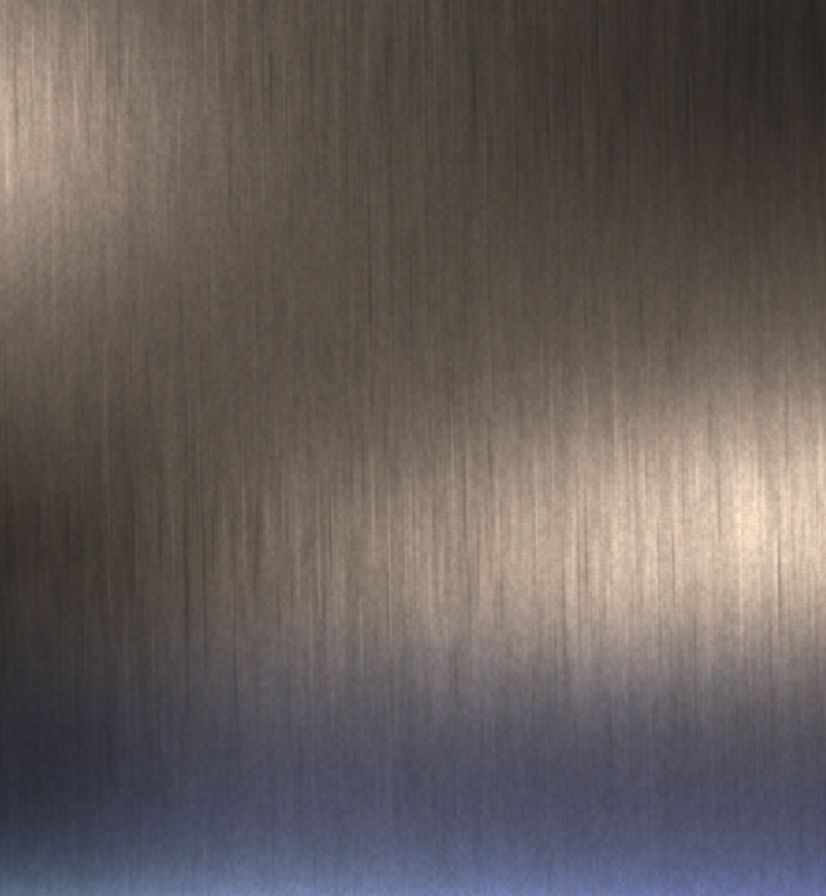
Reproduce this texture procedurally as a WebGL 2 fragment shader.

```glsl
#version 300 es
precision highp float;
// Brushed metal with vertical grain, two warm reflections and a cool lower edge.

#define WARM_TINT vec3(1.0, 0.895, 0.80)
#define COOL_TINT vec3(0.97, 0.98, 1.22)
#define EDGE_LIGHT vec3(0.17, 0.225, 0.31)
#define BASE_LEVEL 0.345
#define LEFT_GLOW 0.42
#define RIGHT_GLOW 0.54
#define BRUSH_CONTRAST 0.19
#define SCRATCH_CONTRAST 0.12
#define GRAIN_CONTRAST 0.05
#define BRUSH_LEAN 0.015
#define SCRATCH_LAYERS 3

uniform vec2 u_resolution;
out vec4 fragColor;

float hash(vec2 p) {
  return fract(sin(dot(p, vec2(127.1, 311.7))) * 43758.5453);
}

float valueNoise(vec2 p) {
  vec2 cell = floor(p);
  vec2 f = fract(p);
  f = f * f * (3.0 - 2.0 * f);
  float low = mix(hash(cell), hash(cell + vec2(1.0, 0.0)), f.x);
  float high = mix(hash(cell + vec2(0.0, 1.0)), hash(cell + vec2(1.0, 1.0)), f.x);
  return mix(low, high, f.y);
}

float signedNoise(vec2 p) {
  return 2.0 * valueNoise(p) - 1.0;
}

float bell(float x) {
  return exp(-x * x);
}

// Broad brightness: shaded corners and two soft reflections
float reflectedLight(vec2 uv) {
  float upperShade = smoothstep(0.25, 1.0, uv.x) * smoothstep(0.60, 0.95, uv.y);
  float lowerShade = (1.0 - smoothstep(-0.05, 0.38, uv.x)) * (1.0 - smoothstep(0.36, 0.62, uv.y));
  float light = BASE_LEVEL - 0.16 * upperShade - 0.14 * lowerShade;
  light -= 0.06 * (1.0 - smoothstep(0.1, 0.32, uv.y));

  light += LEFT_GLOW * bell((uv.x + 0.08) / 0.26) * bell((uv.y - 0.86) / 0.18);

  float offset = uv.y - (0.33 + 0.09 * uv.x);
  float spread = mix(0.145, 0.15, smoothstep(-0.05, 0.05, offset));
  light += RIGHT_GLOW * smoothstep(0.1, 0.95, uv.x) * bell(offset / spread);
  return light;
}

// Short overlapping strokes: finer layers are also shorter
float brushedLines(vec2 p) {
  float sum = 0.0;
  vec2 frequency = vec2(50.0, 4.0);
  float weight = 0.16;
  for (int i = 0; i < 4; i++) {
    float layer = float(i);
    float column = floor(p.x * frequency.x);
    // Each column starts its strokes at its own height
    float f = smoothstep(0.0, 1.0, fract(p.x * frequency.x));
    float y = p.y * frequency.y;
    float left = signedNoise(vec2(column, y + 50.0 * hash(vec2(column, layer))));
    float right = signedNoise(vec2(column + 1.0, y + 50.0 * hash(vec2(column + 1.0, layer))));
    sum += weight * mix(left, right, f);
    frequency *= vec2(1.7, 1.8);
    weight *= 1.22;
  }
  return sum;
}

// Sparse thin scratches, light or dark, that fade along their length
float scratches(vec2 p) {
  float sum = 0.0;
  for (int i = 0; i < SCRATCH_LAYERS; i++) {
    float seed = 19.0 * float(i) + 5.0;
    float columns = 50.0 + 17.0 * float(i);
    float column = floor(p.x * columns);
    float center = mix(0.2, 0.8, hash(vec2(column, seed)));
    float width = mix(0.0010, 0.0024, hash(vec2(column, seed + 1.0)));
    float line = bell((fract(p.x * columns) - center) / (columns * width));
    float start = 40.0 * hash(vec2(column, seed + 2.0));
    float along = signedNoise(vec2(column, p.y * (6.0 + 2.0 * float(i)) + start));
    sum += line * sign(along) * smoothstep(0.35, 1.0, abs(along));
  }
  return sum;
}

void main() {
  vec2 uv = gl_FragCoord.xy / u_resolution;
  vec2 p = gl_FragCoord.xy / u_resolution.y;
  vec2 brushed = p + vec2(BRUSH_LEAN * p.y, 0.0);

  // Warm metal cools toward the bottom, where a blue light grazes it
  float cool = 1.0 - smoothstep(0.04, 0.35, uv.y - 0.04 * (1.0 - uv.x));
  vec3 color = reflectedLight(uv) * mix(WARM_TINT, COOL_TINT, cool);
  vec3 edge = EDGE_LIGHT * mix(vec3(1.25, 1.25, 1.1), vec3(0.75, 0.72, 0.95), uv.x);
  color += edge * exp(-uv.y / 0.055);

  // Lines are clearest beside the reflections and faint in the calm band
  float clarity = 0.55 + 0.45 * bell((uv.y - 0.38) / 0.15) + 0.35 * smoothstep(0.72, 0.95, uv.y);
  clarity *= mix(0.55, 1.0, smoothstep(0.0, 0.25, uv.y));
  float strokes = BRUSH_CONTRAST * brushedLines(brushed) + SCRATCH_CONTRAST * scratches(brushed);
  color *= 1.0 + clarity * strokes;

  // Soft mottled grain with a trace of colour
  float grain = signedNoise(p * vec2(240.0, 160.0)) + 0.6 * signedNoise(p * 390.0 + 71.0);
  float tintGrain = signedNoise(p * 120.0 + 23.0);
  color *= 1.0 + GRAIN_CONTRAST * grain;
  color += 0.006 * tintGrain * vec3(1.0, 0.0, -1.0);

  fragColor = vec4(clamp(color, 0.0, 1.0), 1.0);
}
```
